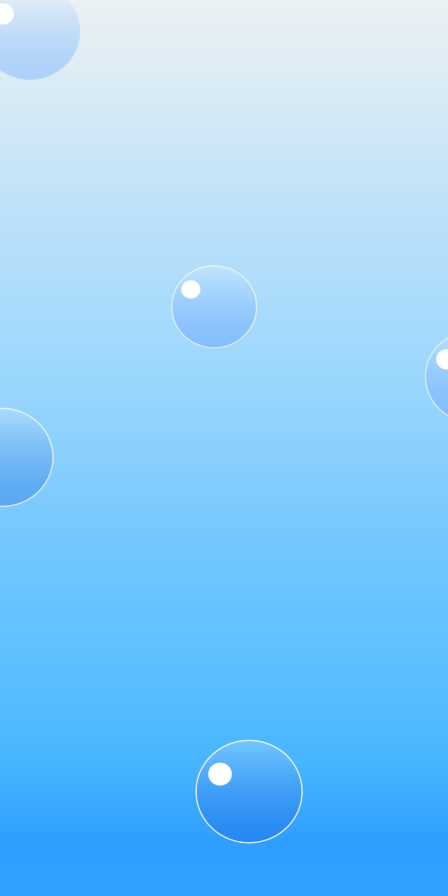
Write a WebGL 2 fragment shader that draws this background.

```glsl
#version 300 es
precision highp float;
// Glassy bubbles drifting over a pale-to-deep blue vertical gradient.
// The backdrop blends colour stops; each bubble is a slightly flattened disc
// with a vertical tint, a thin bright rim and a round white highlight.

#define SQUASH 0.965        // bubble height over width
#define RIM_WIDTH 0.0034    // in canvas widths
#define RIM_COLOR vec3(0.93, 0.95, 0.97)
#define GLINT_SHIFT 0.54    // leftward offset, in bubble radii
#define GLINT_RISE 0.039    // upward offset, in canvas widths
#define GLINT_SIZE 0.22     // in bubble radii
#define TOP_LIGHT 0.22      // whitening at the bubble top

uniform vec2 u_resolution;
out vec4 fragColor;

const int STOPS = 9;
const int BUBBLES = 5;

// Colour and depth below the top edge
const vec4 stops[STOPS] = vec4[](
  vec4(0.925, 0.945, 0.950, 0.00),
  vec4(0.860, 0.925, 0.960, 0.09),
  vec4(0.730, 0.880, 0.980, 0.25),
  vec4(0.600, 0.840, 0.990, 0.43),
  vec4(0.450, 0.780, 1.000, 0.61),
  vec4(0.330, 0.740, 1.000, 0.79),
  vec4(0.280, 0.710, 1.000, 0.85),
  vec4(0.180, 0.620, 1.000, 0.94),
  vec4(0.200, 0.630, 1.000, 1.00));

// Centre, radius and rim strength
const vec4 bubbles[BUBBLES] = vec4[](
  vec4(0.067, 1.930, 0.112, 0.10),
  vec4(0.478, 1.315, 0.0965, 0.75),
  vec4(1.055, 1.159, 0.107, 0.70),
  vec4(0.005, 0.979, 0.115, 0.80),
  vec4(0.556, 0.233, 0.120, 0.85));

// Tint at the bottom of each bubble
const vec3 tints[BUBBLES] = vec3[](
  vec3(0.68, 0.82, 0.98),
  vec3(0.52, 0.75, 1.00),
  vec3(0.51, 0.74, 0.99),
  vec3(0.35, 0.66, 0.95),
  vec3(0.15, 0.54, 0.95));

vec3 backdrop(float depth) {
  vec3 color = stops[0].rgb;
  for (int i = 1; i < STOPS; i++) {
    float t = (depth - stops[i - 1].w) / (stops[i].w - stops[i - 1].w);
    color = mix(color, stops[i].rgb, clamp(t, 0.0, 1.0));
  }
  return color;
}

// Approximate signed distance to a flattened disc
float discDistance(vec2 offset, float radius) {
  return length(offset / vec2(1.0, SQUASH)) - radius;
}

float coverage(float dist, float pixel) {
  return 1.0 - smoothstep(-0.6 * pixel, 0.6 * pixel, dist);
}

vec3 addBubble(vec3 color, vec2 p, vec4 bubble, vec3 tint, float pixel) {
  float radius = bubble.z;
  vec2 offset = p - bubble.xy;
  float dist = discDistance(offset, radius);

  // Body: whitened backdrop above, tint below
  float top = bubble.y + radius * SQUASH;
  vec3 topColor = mix(backdrop(1.0 - 0.5 * top), vec3(1.0), TOP_LIGHT);
  float fall = clamp(0.5 - 0.5 * offset.y / (radius * SQUASH), 0.0, 1.0);
  vec3 body = mix(topColor, tint, 1.0 - pow(1.0 - fall, 1.6));
  color = mix(color, body, coverage(dist, pixel));

  // Rim
  float rim = coverage(abs(dist + 0.5 * RIM_WIDTH) - 0.5 * RIM_WIDTH, pixel);
  color = mix(color, RIM_COLOR, rim * bubble.w);

  // Highlight
  vec2 glint = offset - vec2(-GLINT_SHIFT * radius, GLINT_RISE);
  float glintDist = discDistance(glint, GLINT_SIZE * radius);
  return mix(color, vec3(1.0), coverage(glintDist, 1.5 * pixel));
}

void main() {
  vec2 uv = gl_FragCoord.xy / u_resolution;
  vec2 p = uv * vec2(1.0, 2.0);
  float pixel = 1.0 / u_resolution.x;

  vec3 color = backdrop(1.0 - uv.y);
  for (int i = 0; i < BUBBLES; i++) {
    color = addBubble(color, p, bubbles[i], tints[i], pixel);
  }
  fragColor = vec4(color, 1.0);
}
```
